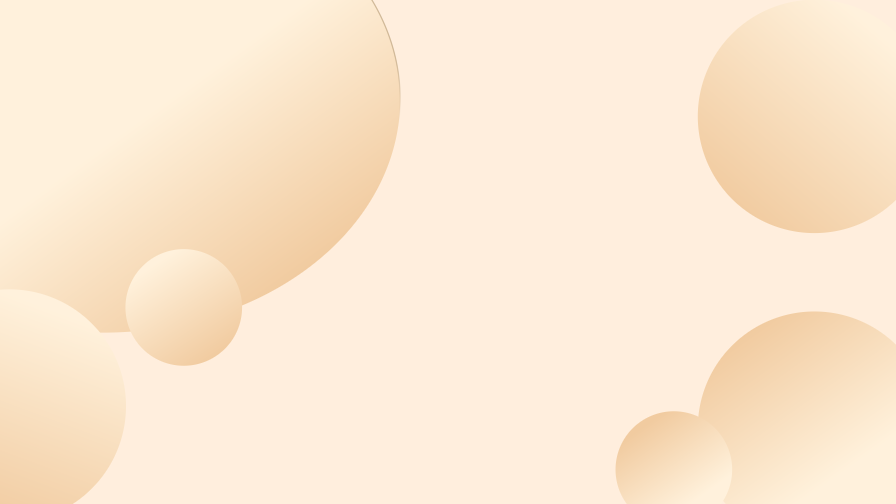
Reproduce this background procedurally as a Shadertoy shader.

```glsl
// Soft peach backdrop with overlapping discs shaded from cream to tan.
// Each disc is an ellipse distance with a linear gradient across its box;
// lengths are in canvas heights, so the layout holds at any size.

const vec3 PEACH = vec3(1.0, 0.934, 0.866);
const vec3 CREAM = vec3(1.0, 0.946, 0.862);
const vec3 TAN = vec3(0.945, 0.796, 0.627);

// Approximate signed distance to an axis-aligned ellipse
float ellipseDistance(vec2 offset, vec2 radii) {
    vec2 local = offset / radii;
    float reach = length(local);
    return (reach - 1.0) * reach / max(length(local / radii), 1e-4);
}

// Lays a disc over the base; span holds the gradient positions of cream and tan
vec3 layDisc(vec3 base, vec2 p, vec2 center, vec2 radii, vec2 toTan, vec2 span) {
    vec2 offset = p - center;
    float along = dot(offset / radii, normalize(toTan));
    float shade = clamp((along - span.x) / (span.y - span.x), 0.0, 1.0);
    float cover = clamp(0.5 - ellipseDistance(offset, radii) * iResolution.y, 0.0, 1.0);
    return mix(base, mix(CREAM, TAN, shade), cover);
}

void mainImage(out vec4 fragColor, in vec2 fragCoord) {
    vec2 p = fragCoord / iResolution.y;
    float pixel = 1.0 / iResolution.y;
    vec2 large = vec2(0.2315);
    vec2 small = vec2(0.1157);
    vec3 color = PEACH;

    // Large ellipse at the upper left
    vec2 bigCenter = vec2(0.204, 0.803);
    vec2 bigRadii = vec2(0.590, 0.463);
    color = layDisc(color, p, bigCenter, bigRadii, vec2(0.675, -0.735), vec2(0.15, 1.0));

    // Fine dark rim on its upper right edge
    float rimDistance = abs(ellipseDistance(p - bigCenter, bigRadii));
    float rim = 1.0 - smoothstep(0.0, max(0.0025, 1.2 * pixel), rimDistance);
    rim *= smoothstep(0.74, 0.90, p.y) * step(bigCenter.x, p.x);
    color = mix(color, vec3(0.76, 0.66, 0.52), 0.75 * rim);

    // Left pair
    color = layDisc(color, p, vec2(0.0185, 0.1944), large, vec2(-0.35, -0.94), vec2(-0.9, 1.0));
    color = layDisc(color, p, vec2(0.3646, 0.3900), small, vec2(0.55, -0.83), vec2(-0.9, 1.0));

    // Upper right disc
    color = layDisc(color, p, vec2(1.616, 0.7690), large, vec2(-0.65, -0.76), vec2(-0.9, 1.05));

    // Lower right pair
    color = layDisc(color, p, vec2(1.616, 0.1505), large, vec2(-0.58, 0.82), vec2(-0.45, 1.0));
    color = layDisc(color, p, vec2(1.337, 0.0683), small, vec2(-0.58, 0.82), vec2(-0.65, 0.9));

    fragColor = vec4(color, 1.0);
}
```
